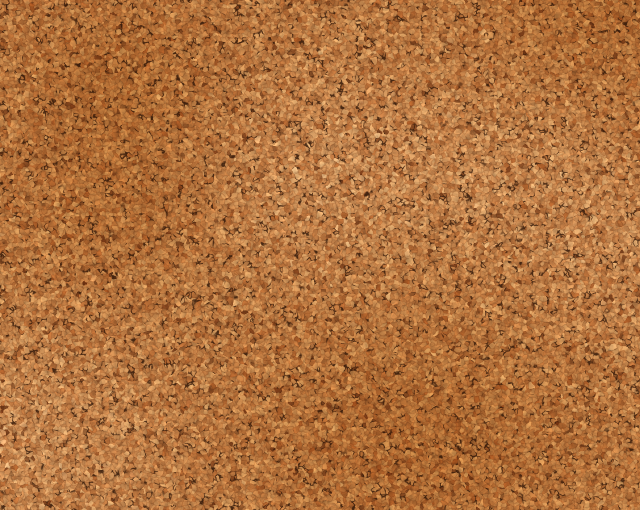
A WebGL 1 fragment shader for this texture:

```glsl
precision highp float;
// Pressed cork board: ragged tan flakes, small dark crevices and soft uneven light.
uniform vec2 u_resolution;

float hash(vec2 p) {
  return fract(sin(dot(p, vec2(127.1, 311.7))) * 43758.5453);
}

vec2 hash2(vec2 p) {
  return vec2(hash(p), hash(p + 57.3));
}

float noise(vec2 p) {
  vec2 i = floor(p), f = fract(p);
  f = f * f * (3.0 - 2.0 * f);
  return mix(mix(hash(i), hash(i + vec2(1.0, 0.0)), f.x),
             mix(hash(i + vec2(0.0, 1.0)), hash(i + 1.0), f.x), f.y);
}

float spot(vec2 uv, vec2 center, float radius) {
  vec2 d = (uv - center) / radius;
  return exp(-dot(d, d));
}

// Broad pale and dark patches, 0 is dark and 1 is pale.
float boardLight(vec2 uv) {
  float pale = spot(uv, vec2(0.48, 0.66), 0.24) + spot(uv, vec2(0.03, 0.13), 0.25)
             + 0.8 * spot(uv, vec2(0.98, 0.5), 0.2) + 0.6 * spot(uv, vec2(0.8, 0.68), 0.18);
  float dark = spot(uv, vec2(0.2, 0.85), 0.17) + 0.9 * spot(uv, vec2(0.2, 0.6), 0.18)
             + spot(uv, vec2(0.66, 0.14), 0.26) + 0.9 * spot(uv, vec2(0.95, 0.98), 0.2);
  return clamp(0.47 + 0.42 * pale - 0.42 * dark, 0.0, 1.0);
}

// Weighted, stretched Voronoi cells with ragged borders, one per flake.
vec3 cork(vec2 p) {
  vec2 q = p * 122.0;
  q += 0.5 * (vec2(noise(q * 1.3), noise(q * 1.3 + 31.0)) - 0.5);
  q += 0.2 * (vec2(noise(q * 3.3 + 7.0), noise(q * 3.3 + 53.0)) - 0.5);
  vec2 base = floor(q), grain = base, offset = vec2(0.0);
  float nearest = 9.0, second = 9.0;
  for (int y = -1; y <= 1; y++) {
    for (int x = -1; x <= 1; x++) {
      vec2 id = base + vec2(float(x), float(y));
      vec2 d = q - id - 0.04 - 0.92 * hash2(id);
      float angle = 6.2832 * hash(id + 11.7);
      vec2 axis = vec2(cos(angle), sin(angle));
      vec2 local = vec2(dot(d, axis) * 0.78, dot(d, vec2(-axis.y, axis.x)) * 1.26);
      float dist = length(local) - 0.4 * hash(id + 23.1);
      dist += 0.25 * step(hash(id + 5.9), 0.08);
      if (dist < nearest) {
        second = nearest;
        nearest = dist;
        grain = id;
        offset = local;
      } else {
        second = min(second, dist);
      }
    }
  }

  // Flake colour: brown to tan, some reddish, a few pale or dark chips.
  float tone = 0.5 * (hash(grain + 3.3) + hash(grain + 71.9));
  vec3 color = mix(vec3(0.635, 0.365, 0.17), vec3(0.865, 0.645, 0.40), tone);
  color -= vec3(0.01, 0.04, 0.04) * smoothstep(0.72, 0.95, hash(grain + 41.3));
  color += vec3(0.05, 0.07, 0.07) * step(0.97, hash(grain + 91.7));
  color *= mix(vec3(1.0), vec3(0.72, 0.63, 0.55), step(hash(grain + 5.9), 0.08));

  // Tilted faces and fine mottling.
  color *= 1.0 + 0.16 * offset.x + 0.18 * (noise(q * 2.4) - 0.5);

  // Faint brown seams, broken by short dark crevices.
  float gap = second - nearest;
  float crevice = smoothstep(0.64, 0.86, noise(q * 1.1 + 17.0));
  color *= mix(vec3(1.0), vec3(0.88, 0.82, 0.76), 1.0 - smoothstep(0.0, 0.3, gap));
  return mix(color, vec3(0.20, 0.10, 0.04),
             0.85 * crevice * (1.0 - smoothstep(0.04, 0.36, gap)));
}

void main() {
  // Four samples per pixel keep the small flakes smooth.
  vec3 color = vec3(0.0);
  for (int i = 0; i < 4; i++) {
    vec2 jitter = vec2(mod(float(i), 2.0), floor(float(i) / 2.0)) * 0.5 - 0.25;
    color += 0.25 * cork((gl_FragCoord.xy + jitter) / u_resolution.y);
  }
  float light = boardLight(gl_FragCoord.xy / u_resolution);
  color *= mix(vec3(0.94, 0.87, 0.74), vec3(1.08, 1.14, 1.26), light);
  gl_FragColor = vec4(color, 1.0);
}
```
